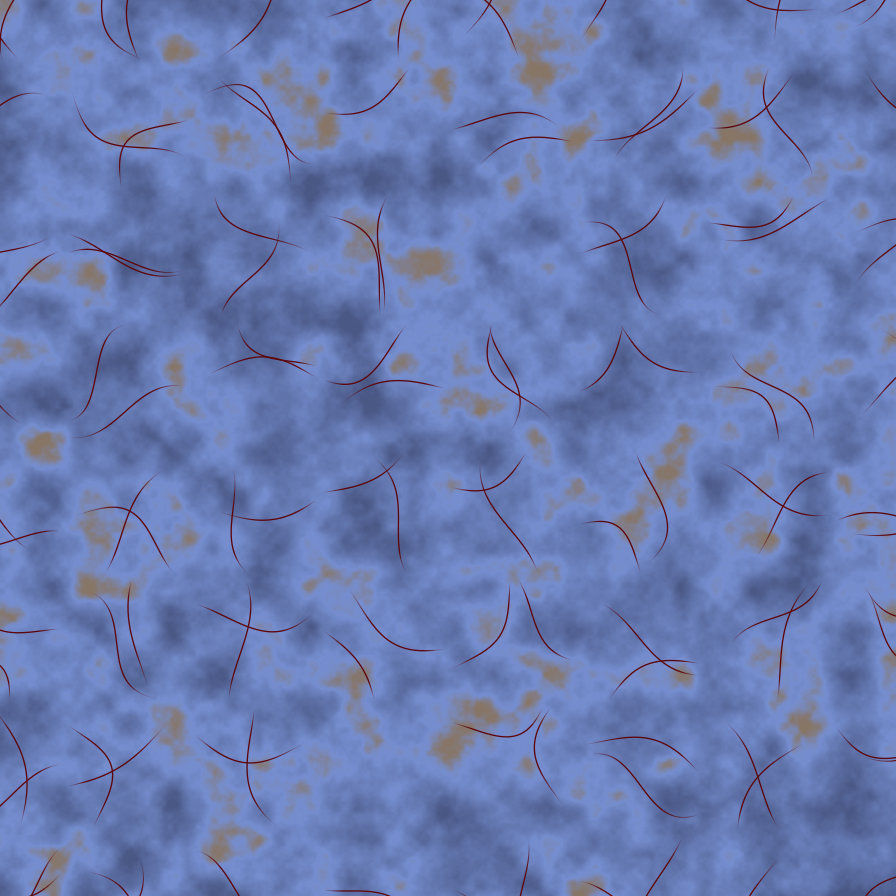
A WebGL 2 fragment shader for this texture:

```glsl
#version 300 es
precision highp float;
// Mottled blue cloth with faint tan stains and thin dark red fibres.
// Layered value noise is graded through a colour ramp; each cell of a
// coarse grid then carries up to two bent, tapering sine strands.

uniform vec2 u_resolution;
out vec4 fragColor;

float hash(vec2 p, float seed) {
    vec3 q = fract(vec3(p.xyx + seed * 7.31) * vec3(0.1031, 0.1030, 0.0973));
    q += dot(q, q.yzx + 33.33);
    return fract((q.x + q.y) * q.z);
}

float valueNoise(vec2 p, float seed) {
    vec2 i = floor(p), f = fract(p);
    f = f * f * (3.0 - 2.0 * f);
    float low = mix(hash(i, seed), hash(i + vec2(1, 0), seed), f.x);
    float high = mix(hash(i + vec2(0, 1), seed), hash(i + vec2(1, 1), seed), f.x);
    return mix(low, high, f.y);
}

float clouds(vec2 p) {
    float sum = 0.0, weight = 0.5, total = 0.0;
    for (int octave = 0; octave < 5; octave++) {
        sum += weight * valueNoise(p, float(octave) + 1.0);
        total += weight;
        weight *= 0.5;
        p = p * 2.0 + 0.37;
    }
    return sum / total;
}

// Coverage of one strand inside its cell; q spans -0.5 to 0.5.
float strand(vec2 q, vec2 cell, float seed, float pixel) {
    vec2 centre = (vec2(hash(cell, seed), hash(cell, seed + 1.0)) - 0.5) * 0.5;
    float angle = 6.2832 * hash(cell, seed + 2.0);
    float c = cos(angle), s = sin(angle);
    vec2 r = mat2(c, -s, s, c) * (q - centre);

    // Bent path, measured by its first-order distance
    float amplitude = mix(0.1, 0.21, hash(cell, seed + 3.0));
    float frequency = mix(3.0, 5.2, hash(cell, seed + 4.0));
    float phase = 6.2832 * hash(cell, seed + 5.0);
    float path = amplitude * (sin(frequency * r.x + phase) - sin(phase));
    float slope = amplitude * frequency * cos(frequency * r.x + phase);
    float d = abs(r.y - path) / sqrt(1.0 + slope * slope);

    // Thin out towards the tips and the cell border
    float tips = 1.0 - smoothstep(0.2, 0.52, abs(r.x));
    float border = 1.0 - smoothstep(0.3, 0.47, max(abs(q.x), abs(q.y)));
    float taper = tips * border;
    float halfWidth = 0.0052 * mix(0.45, 1.0, taper);
    float present = step(hash(cell, seed + 6.0), 0.92);
    return present * sqrt(taper) * clamp((halfWidth - d) / pixel + 0.5, 0.0, 1.0);
}

void main() {
    vec2 uv = gl_FragCoord.xy / u_resolution.y;

    // Cloth: dark hollows, blue plateau, tan stains on the peaks
    float v = clouds(uv * 20.0 + 3.0);
    vec3 color = mix(vec3(0.29, 0.345, 0.525), vec3(0.46, 0.555, 0.81),
                     clamp((v - 0.19) / 0.41, 0.0, 1.0));
    color = mix(color, vec3(0.53, 0.46, 0.40), smoothstep(0.60, 0.83, v));

    // Fibres: up to two strands per cell
    vec2 grid = uv * 7.0 + 0.5;
    vec2 cell = floor(grid), q = fract(grid) - 0.5;
    float pixel = 7.0 / u_resolution.y;
    for (int k = 0; k < 2; k++) {
        float cover = strand(q, cell, 11.0 + 9.0 * float(k), pixel);
        color = mix(color, vec3(0.36, 0.02, 0.04), cover);
    }
    fragColor = vec4(color, 1.0);
}
```
